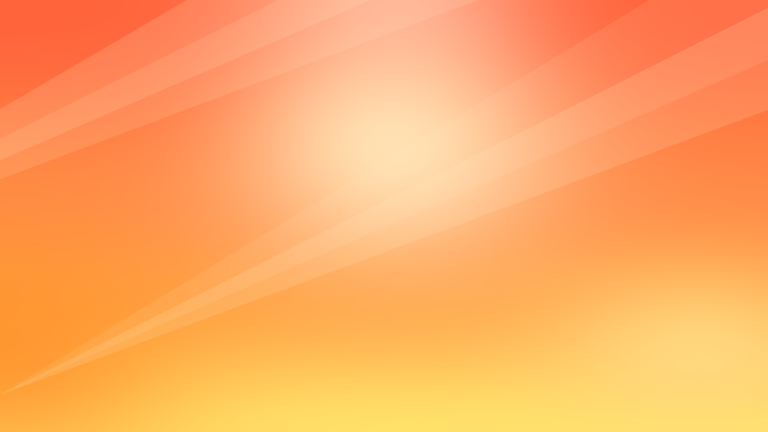
Write a Shadertoy shader that draws this background.

```glsl
const vec3 CORAL = vec3(1.00, 0.39, 0.23);
const vec3 ORANGE = vec3(1.00, 0.55, 0.28);
const vec3 AMBER = vec3(1.00, 0.64, 0.27);
const vec3 YELLOW = vec3(1.00, 0.88, 0.41);
const vec3 TANGERINE = vec3(1.00, 0.57, 0.17);
const vec3 PINK = vec3(1.00, 0.70, 0.61);
const vec3 CREAM = vec3(1.00, 0.91, 0.73);
const vec3 HONEY = vec3(1.00, 0.86, 0.52);
const vec3 RAY_LIGHT = vec3(1.00, 0.92, 0.77);

// Soft elliptical falloff: 1 at the centre, fading smoothly outward
float glow(vec2 p, vec2 centre, vec2 radius) {
    vec2 d = (p - centre) / radius;
    return exp(-dot(d, d));
}

// Vertical sky gradient with four stops
vec3 skyGradient(float y) {
    vec3 color = mix(YELLOW, AMBER, smoothstep(0.0, 0.32, y));
    color = mix(color, ORANGE, smoothstep(0.25, 0.55, y));
    return mix(color, CORAL, smoothstep(0.48, 0.98, y));
}

// Coverage of the half plane below a line through the apex
float belowLine(vec2 q, float slope, float pixel) {
    float d = (slope * q.x - q.y) / sqrt(1.0 + slope * slope);
    return smoothstep(-pixel, pixel, d);
}

// Three adjoining bands fanning out from an apex, slopes in falling order
float rayFan(vec2 p, vec2 apex, vec4 slopes, vec3 strengths, float pixel) {
    vec2 q = p - apex;
    float light = 0.0;
    for (int i = 0; i < 3; i++) {
        float band = belowLine(q, slopes[i], pixel) - belowLine(q, slopes[i + 1], pixel);
        light += strengths[i] * band;
    }
    return light * step(0.0, q.x);
}

void mainImage(out vec4 fragColor, in vec2 fragCoord) {
    // Height spans 0 to 1; x is scaled to a 16:9 canvas
    vec2 p = fragCoord / iResolution.xy * vec2(16.0 / 9.0, 1.0);
    float pixel = 0.8 / iResolution.y;

    // Sky and coloured glows
    vec3 color = skyGradient(p.y);
    color = mix(color, TANGERINE, 0.85 * glow(p, vec2(0.0, 0.18), vec2(0.42, 0.28)));
    color = mix(color, HONEY, 0.85 * glow(p, vec2(1.62, 0.19), vec2(0.36, 0.19)));
    color = mix(color, PINK, 0.80 * glow(p, vec2(0.92, 1.02), vec2(0.30, 0.30)));
    color = mix(color, CREAM, 0.92 * glow(p, vec2(0.91, 0.66), vec2(0.36, 0.27)));

    // Light rays
    float upper = rayFan(p, vec2(-0.771, 0.296), vec4(0.585, 0.497, 0.432, 0.375),
                         vec3(0.17, 0.27, 0.14), pixel);
    float lower = rayFan(p, vec2(0.0, 0.086), vec4(0.608, 0.504, 0.436, 0.371),
                         vec3(0.10, 0.25, 0.16), pixel);
    color = mix(color, RAY_LIGHT, upper);
    color = mix(color, RAY_LIGHT, lower);

    fragColor = vec4(color, 1.0);
}
```
